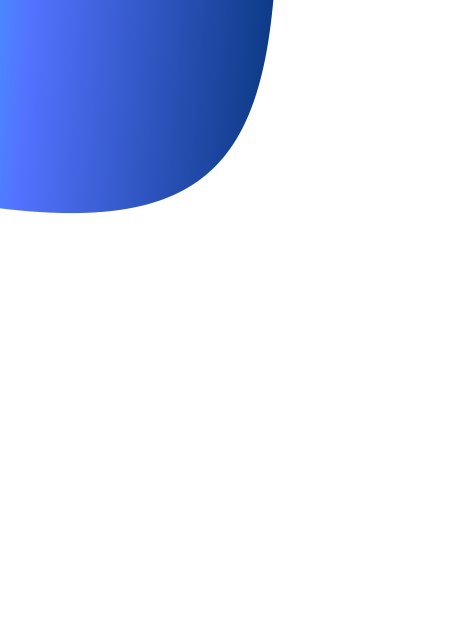
Give the GLSL for this background, as a WebGL 1 fragment shader.

```glsl
precision highp float;
// A blue gradient blob with a curved edge in the upper left corner of a white page.

uniform vec2 u_resolution;

// Blob edge as a cubic curve; units of canvas height, measured down from the top left
#define EDGE_START vec2(0.0, 0.3255)
#define EDGE_PULL_A vec2(0.3112, 0.3633)
#define EDGE_PULL_B vec2(0.4036, 0.2578)
#define EDGE_END vec2(0.4271, 0.0)

// Gradient: tilt of its bands, then the places of its middle and last stop
#define BAND_TILT 0.08
#define MIDDLE_STOP 0.052
#define LAST_STOP 0.428

#define SKY_BLUE vec3(0.295, 0.530, 1.0)
#define VIVID_BLUE vec3(0.325, 0.447, 1.0)
#define NAVY vec3(0.055, 0.232, 0.530)
#define PAGE_WHITE vec3(1.0)

vec2 edgePoint(float t) {
  float s = 1.0 - t;
  return s * s * s * EDGE_START + 3.0 * s * s * t * EDGE_PULL_A
       + 3.0 * s * t * t * EDGE_PULL_B + t * t * t * EDGE_END;
}

vec2 edgeTangent(float t) {
  float s = 1.0 - t;
  return s * s * (EDGE_PULL_A - EDGE_START)
       + 2.0 * s * t * (EDGE_PULL_B - EDGE_PULL_A)
       + t * t * (EDGE_END - EDGE_PULL_B);
}

// Approximate signed distance to the edge, positive inside the blob
float blobDistance(vec2 p) {
  // Bisect for the curve parameter at this x; run slightly past the end
  float low = 0.0;
  float high = 1.1;
  for (int i = 0; i < 20; i++) {
    float mid = 0.5 * (low + high);
    if (edgePoint(mid).x < p.x) low = mid;
    else high = mid;
  }
  float t = 0.5 * (low + high);
  vec2 tangent = normalize(edgeTangent(t));
  return (edgePoint(t).y - p.y) * tangent.x;
}

vec3 blobColor(vec2 p) {
  float along = p.x + BAND_TILT * p.y;
  vec3 color = mix(SKY_BLUE, VIVID_BLUE, clamp(along / MIDDLE_STOP, 0.0, 1.0));
  float fade = (along - MIDDLE_STOP) / (LAST_STOP - MIDDLE_STOP);
  return mix(color, NAVY, clamp(fade, 0.0, 1.0));
}

void main() {
  vec2 p = gl_FragCoord.xy / u_resolution.y;
  p.y = 1.0 - p.y;

  // Edge softened over one pixel
  float coverage = clamp(blobDistance(p) * u_resolution.y + 0.5, 0.0, 1.0);
  gl_FragColor = vec4(mix(PAGE_WHITE, blobColor(p), coverage), 1.0);
}
```
